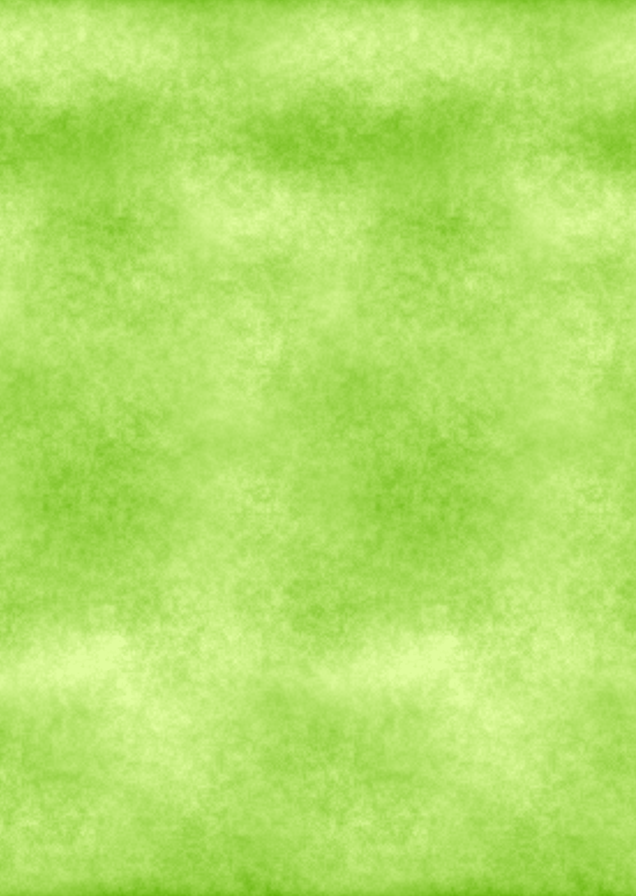
Give the GLSL for this texture, as a WebGL 2 fragment shader.

```glsl
#version 300 es
precision highp float;
// Green watercolour wash: soft pale and deep clouds, repeating sideways,
// are bent by layered value noise and roughened with fine paper grain.
// The resulting tone picks a colour between a deep and a pale green.
#define TILE_WIDTH 0.371
#define BASE_TONE 0.43
#define WASH_AMOUNT 0.95
#define GRAIN_AMOUNT 0.62
#define WARP_AMOUNT 0.16
#define EDGE_DEPTH 0.6
#define DEEP_GREEN vec3(0.56, 0.80, 0.23)
#define PALE_GREEN vec3(0.85, 0.97, 0.58)

uniform vec2 u_resolution;
out vec4 fragColor;

float hash(vec2 cell) {
    uvec2 k = uvec2(ivec2(cell) + 4096);
    uint h = k.x * 1597334677u ^ k.y * 3812015801u;
    h = (h ^ (h >> 15)) * 2246822519u;
    h = (h ^ (h >> 13)) * 3266489917u;
    return float((h ^ (h >> 16)) >> 8) / 16777216.0;
}

// Value noise that wraps after a whole number of cells along x.
float noise(vec2 p, float cells) {
    vec2 i = floor(p), f = fract(p);
    f = f * f * (3.0 - 2.0 * f);
    float left = mod(i.x, cells), right = mod(i.x + 1.0, cells);
    return mix(mix(hash(vec2(left, i.y)), hash(vec2(right, i.y)), f.x),
               mix(hash(vec2(left, i.y + 1.0)), hash(vec2(right, i.y + 1.0)), f.x), f.y);
}

// Layered noise, centred on zero; p.x runs from 0 to 1 over one tile.
float layers(vec2 p, float cells, int count, float gain) {
    float sum = 0.0, total = 0.0, weight = 1.0;
    for (int n = 0; n < count; n++) {
        sum += weight * (noise(p * cells + vec2(0.0, 17.3 * float(n)), cells) - 0.5);
        total += weight;
        weight *= gain;
        cells *= 2.0;
    }
    return sum / total;
}

// Soft cloud, repeated in every tile.
float cloud(vec2 p, vec2 centre, vec2 spread) {
    vec2 d = p - centre;
    d.x = fract(d.x + 0.5) - 0.5;
    d /= spread;
    return exp(-0.5 * dot(d, d));
}

// Soft band over the full width.
float band(float y, float centre, float spread) {
    float d = (y - centre) / spread;
    return exp(-0.5 * d * d);
}

void main() {
    vec2 uv = gl_FragCoord.xy / u_resolution.y;
    vec2 tile = uv / TILE_WIDTH;

    // Bend the clouds so that their rims wander.
    vec2 warp = vec2(layers(tile + vec2(0.0, 31.0), 4.0, 4, 0.6),
                     layers(tile + vec2(0.0, 57.0), 4.0, 4, 0.6));
    vec2 p = vec2(tile.x, uv.y) + warp * WARP_AMOUNT * vec2(1.5, 0.5);

    // Pale washes.
    float tone = BASE_TONE;
    tone += 0.24 * band(p.y, 0.93, 0.035);
    tone += 0.16 * band(p.y, 0.26, 0.06);
    tone += 0.32 * cloud(p, vec2(0.72, 0.77), vec2(0.19, 0.03));
    tone += 0.14 * cloud(p, vec2(0.70, 0.61), vec2(0.15, 0.06));
    tone += 0.52 * cloud(p, vec2(0.19, 0.24), vec2(0.20, 0.032));
    tone += 0.28 * cloud(p, vec2(0.53, 0.18), vec2(0.15, 0.04));

    // Deep washes.
    tone -= 0.42 * cloud(p, vec2(0.98, 0.84), vec2(0.24, 0.042));
    tone -= 0.14 * cloud(p, vec2(0.85, 0.69), vec2(0.25, 0.025));
    tone -= 0.15 * cloud(p, vec2(0.42, 0.52), vec2(0.25, 0.10));
    tone -= 0.16 * cloud(p, vec2(0.74, 0.50), vec2(0.13, 0.022));
    tone -= 0.13 * cloud(p, vec2(0.17, 0.44), vec2(0.14, 0.03));
    tone -= 0.32 * cloud(p, vec2(0.95, 0.18), vec2(0.22, 0.032));
    tone -= 0.22 * cloud(p, vec2(0.70, 0.05), vec2(0.16, 0.03));

    // Uneven pigment and paper grain, rougher in some patches.
    float roughness = mix(0.6, 1.4, noise(tile * 5.0 + vec2(0.0, 9.0), 5.0));
    tone += WASH_AMOUNT * layers(tile * vec2(1.0, 1.3), 3.0, 5, 0.55);
    tone += GRAIN_AMOUNT * roughness * layers(tile, 36.0, 3, 0.9);

    // Pigment gathered at the lower and upper rims.
    tone -= EDGE_DEPTH * (exp(-uv.y / 0.012) + 0.8 * exp((uv.y - 1.0) / 0.010));

    vec3 colour = mix(DEEP_GREEN, PALE_GREEN, clamp(tone, -0.7, 1.1));
    fragColor = vec4(clamp(colour, 0.0, 1.0), 1.0);
}
```
